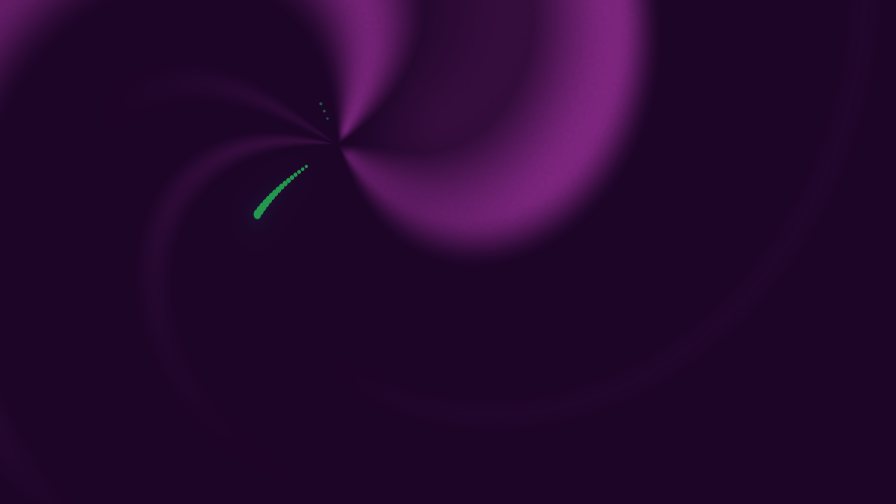
This background is drawn by a Shadertoy shader. Its source:

```glsl
// A violet pinwheel on near-black purple, with two beaded green trails.
// Polar coordinates are unwound by a twist that grows with radius squared,
// so each curved arm becomes a soft lobe around a single angle.

const float TAU = 6.2831853;
const float TWIST = 2.85;
const vec2 HUB = vec2(0.671, 0.713);
const vec3 NIGHT = vec3(0.115, 0.020, 0.155);
const vec3 VIOLET = vec3(0.490, 0.145, 0.495);
const vec3 GREEN = vec3(0.14, 0.64, 0.31);

// Signed angle difference wrapped to -PI..PI
float wrapAngle(float a) {
    return (fract(a / TAU + 0.5) - 0.5) * TAU;
}

// Soft bump with separate widths on its two sides
float lobe(float angle, float centre, float below, float above) {
    float d = wrapAngle(angle - centre);
    return 1.0 - smoothstep(0.0, d < 0.0 ? below : above, abs(d));
}

float fadeOut(float start, float end, float x) {
    return 1.0 - smoothstep(start, end, x);
}

vec2 gradientAt(vec2 cell) {
    float h = fract(sin(dot(cell, vec2(127.1, 311.7))) * 43758.5);
    return vec2(cos(h * TAU), sin(h * TAU));
}

float gradientNoise(vec2 p) {
    vec2 i = floor(p), f = fract(p);
    vec2 u = f * f * (3.0 - 2.0 * f);
    vec2 e = vec2(1.0, 0.0);
    float low = mix(dot(gradientAt(i), f),
                    dot(gradientAt(i + e.xy), f - e.xy), u.x);
    float high = mix(dot(gradientAt(i + e.yx), f - e.yx),
                     dot(gradientAt(i + e.xx), f - e.xx), u.x);
    return mix(low, high, u.y);
}

// Broad bright arms and the dim fill between them
float brightArms(float r, float w) {
    float lower = lobe(w, -0.87 + 0.40 * r, 0.40, 0.95)
                * mix(0.65, 1.0, smoothstep(0.15, 0.48, r));
    float upper = lobe(w, 1.10 + 0.20 * r, 0.55, 0.60)
                * mix(0.88, 0.72, smoothstep(0.35, 0.70, r));
    float fill = 0.24 * lobe(w, 0.10, 1.0, 1.0) * smoothstep(0.0, 0.22, r);
    return max(max(lower, upper), fill) * fadeOut(0.76, 0.95, r);
}

// Thin arms that dissolve with distance
float faintArms(float r, float w) {
    float left = 0.24 * lobe(w, 3.00 + 0.40 * r, 0.17, 0.17)
               * fadeOut(0.10, 0.70, r);
    float upperLeft = 0.15 * lobe(w, 2.62 - 0.50 * r, 0.16, 0.16)
                    * fadeOut(0.10, 0.50, r);
    float sweep = 0.045 * lobe(w, -2.80 + 2.83 * r - TWIST * r * r, 0.13, 0.13)
                * smoothstep(0.40, 0.60, r);
    return left + upperLeft + sweep;
}

// Row of beads along one arm, growing outward; returns core and glow
vec2 beadTrail(float r, float w, float angle, vec2 span, vec2 size,
               float gap, float soft) {
    float across = r * wrapAngle(w - angle);
    float index = clamp(floor(r / gap), ceil(span.x / gap), floor(span.y / gap));
    float along = r - (index + 0.5) * gap;
    float d = length(vec2(along, across));
    float growth = clamp((r - span.x) / (span.y - span.x), 0.0, 1.0);
    float radius = mix(size.x, size.y, growth);
    float core = 1.0 - smoothstep(radius - soft, radius + soft, d);
    return vec2(core, exp(-d / 0.018) * growth);
}

void mainImage(out vec4 fragColor, in vec2 fragCoord) {
    vec2 p = fragCoord / iResolution.y - HUB;
    float r = length(p);
    float w = atan(p.y, p.x) - TWIST * r * r;
    float soft = max(0.0015, 0.7 / iResolution.y);

    // Arms with a slight grain, pinched dark at the hub
    float light = brightArms(r, w) + faintArms(r, w);
    light *= 1.0 + 0.05 * gradientNoise(p * 130.0);
    light *= smoothstep(0.0, 0.035, r);
    vec3 color = mix(NIGHT, VIOLET, clamp(light, 0.0, 1.0));

    // Green trails
    vec2 longTrail = beadTrail(r, w, 3.725, vec2(0.064, 0.208),
                               vec2(0.0025, 0.0085), 0.009, soft);
    vec2 shortTrail = beadTrail(r, w, 1.95, vec2(0.035, 0.095),
                                vec2(0.0018, 0.0030), 0.016, soft);
    color += vec3(0.0, 0.055, 0.05) * longTrail.y;
    color = mix(color, GREEN, longTrail.x * 0.92);
    color = mix(color, GREEN, shortTrail.x * 0.55);

    fragColor = vec4(color, 1.0);
}
```
